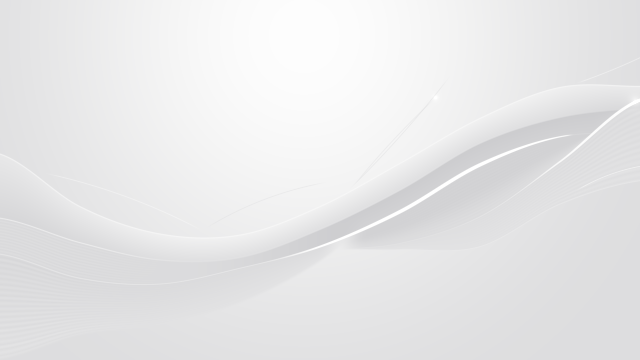
This background is drawn by a Shadertoy shader. Its source:

```glsl
// Pale studio backdrop crossed by silky white ribbons, fine strands and bright edge lines.

float hash(float n) {
    n = fract(n * 0.1031);
    n *= n + 33.33;
    return fract(n * (n + n));
}

// Smooth wave through nine evenly spaced heights: returns height and slope.
vec2 wave(float x, float k[9]) {
    float s = clamp(x * 4.5, 0.0, 7.999);
    int i = int(s);
    float t = s - float(i);
    float a = k[max(i - 1, 0)], b = k[i], c = k[i + 1], d = k[min(i + 2, 8)];
    float q1 = 0.5 * (c - a), q2 = a - 2.5 * b + 2.0 * c - 0.5 * d, q3 = 0.5 * (d - a) + 1.5 * (b - c);
    return vec2(b + t * (q1 + t * (q2 + t * q3)), 4.5 * (q1 + t * (2.0 * q2 + t * 3.0 * q3)));
}

// Signed distance above a wave.
float above(vec2 p, vec2 w) {
    return (p.y - w.x) / sqrt(1.0 + w.y * w.y);
}

float edge(float d, float soft) {
    return smoothstep(-soft, soft, d);
}

// Coverage of a line with the given half width.
float stroke(float d, float halfWidth) {
    float px = 0.7 / iResolution.y;
    return smoothstep(halfWidth + px, halfWidth - px, abs(d)) * min(1.0, halfWidth / px);
}

// Thin bowed strand from a to b, fading at both ends.
float strand(vec2 p, vec2 a, vec2 b, float bow) {
    vec2 u = b - a, r = p - a;
    float t = dot(r, u) / dot(u, u);
    float d = (u.x * r.y - u.y * r.x) / length(u) - bow * 4.0 * t * (1.0 - t);
    return stroke(d, 0.0012) * smoothstep(0.0, 0.12, t) * smoothstep(1.0, 0.85, t);
}

// Parallel threads across a sheet, each with its own strength.
float threads(float t, float count, float gap) {
    float s = t * count;
    float visible = smoothstep(1.5, 4.0, gap * iResolution.y / count);
    return cos(6.2832 * s) * (0.5 + 0.5 * hash(floor(s + 0.5) + 7.0)) * visible;
}

void mainImage(out vec4 fragColor, in vec2 fragCoord) {
    vec2 p = fragCoord / iResolution.y;
    p.x = fragCoord.x / iResolution.x * 1.7778;
    float x = p.x, px = 1.0 / iResolution.y;

    // Ribbon outlines, from top to bottom
    vec2 crest = wave(x, float[9](.572, .426, .350, .347, .426, .546, .671, .757, .760));
    vec2 fold = wave(x, float[9](.394, .326, .278, .285, .363, .472, .602, .674, .699));
    vec2 blade = wave(x, float[9](.294, .227, .211, .255, .315, .412, .542, .620, .630));
    vec2 sweep = wave(x, float[9](.18, .18, .18, .24, .300, .324, .398, .551, .722));
    vec2 hem = wave(x, float[9](.18, .18, .18, .24, .300, .306, .315, .433, .498));
    vec2 skirt = wave(x, float[9](.005, .072, .100, .160, .275, .450, .6, .7, .8));
    float dCrest = above(p, crest), dFold = above(p, fold), dBlade = above(p, blade);
    float dSweep = above(p, sweep), dHem = above(p, hem), dSkirt = above(p, skirt);
    float right = smoothstep(0.93, 1.02, x);

    // Backdrop with a glow near the top
    float glow = length((p - vec2(0.845, 0.9)) * vec2(1.0, 0.95));
    float v = mix(0.993, 0.868, smoothstep(0.0, 1.1, glow));

    // Threaded sheet at lower left
    float gap = max(blade.x - skirt.x, 0.001);
    float t = clamp((p.y - skirt.x) / gap, 0.0, 1.0);
    float cover = edge(dSkirt, 0.006) * edge(-dBlade, px) * (1.0 - smoothstep(0.88, 0.98, x));
    v = mix(v, mix(0.885, 0.85, t) + 0.014 * threads(t, 19.0, gap), cover * 0.85);

    // Translucent sheet at lower right
    gap = max(sweep.x - hem.x, 0.001);
    t = clamp((p.y - hem.x) / gap, 0.0, 1.0);
    cover = edge(dHem, 0.003) * edge(-dSweep, px) * right;
    v = mix(v, mix(0.885, 0.862, t) + 0.012 * threads(t, 13.0, gap), cover * 0.8);

    // Shaded lens under the blade
    gap = max(blade.x - sweep.x, 0.001);
    t = clamp((p.y - sweep.x) / gap, 0.0, 1.0);
    cover = edge(dSweep, px) * edge(-dBlade, px) * right;
    v = mix(v, mix(0.865, 0.825, smoothstep(0.0, 0.6, t)) + 0.006 * threads(t, 16.0, gap), cover);

    // Dark inner band
    float floorLine = max(blade.x, sweep.x);
    gap = max(fold.x - floorLine, 0.001);
    t = clamp((p.y - floorLine) / gap, 0.0, 1.0);
    float tone = mix(0.86, 0.80, smoothstep(0.5, 1.05, x)) + 0.025 * (1.0 - t) * right;
    tone += 0.014 * threads(t, 12.0, gap) * (1.0 - smoothstep(0.3, 0.8, x));
    cover = edge(min(dBlade, dSweep), px) * edge(-dFold, 0.004);
    v = mix(v, tone, cover);

    // Bright upper ribbon
    t = clamp((p.y - fold.x) / max(crest.x - fold.x, 0.001), 0.0, 1.0);
    tone = mix(0.875, 0.945, t) - 0.035 * (1.0 - smoothstep(0.0, 0.6, x)) - 0.03 * smoothstep(1.45, 1.8, x);
    cover = edge(dFold, 0.004) * edge(-dCrest, px);
    v = mix(v, tone, cover);

    // Edge highlights
    v = mix(v, 0.98, 0.75 * stroke(dCrest, 0.0016));
    v = mix(v, 0.97, 0.8 * stroke(dFold, 0.0014) * (1.0 - smoothstep(0.2, 0.6, x)));
    v = mix(v, 0.95, 0.6 * stroke(dBlade, 0.0012) * (1.0 - smoothstep(0.7, 0.9, x)));
    float taper = smoothstep(0.72, 1.15, x) * (1.0 - smoothstep(1.3, 1.6, x));
    v = mix(v, 1.0, stroke(dBlade, 0.0015 + 0.0035 * taper) * smoothstep(0.7, 0.9, x) * smoothstep(1.595, 1.57, x));
    v = mix(v, 0.99, stroke(dSweep, 0.001 + 0.003 * smoothstep(1.4, 1.75, x)) * smoothstep(1.2, 1.65, x));
    v = mix(v, 0.94, 0.6 * stroke(dHem, 0.0012) * right);

    // Loose strands and glints
    v = mix(v, 0.87, 0.7 * strand(p, vec2(0.567, 0.363), vec2(0.914, 0.495), 0.018));
    v = mix(v, 0.86, 0.7 * strand(p, vec2(0.968, 0.472), vec2(1.255, 0.795), -0.008));
    v = mix(v, 0.87, 0.7 * strand(p, vec2(0.984, 0.486), vec2(1.212, 0.73), 0.006));
    v = mix(v, 1.0, 0.6 * strand(p, vec2(0.12, 0.52), vec2(0.57, 0.355), 0.017));
    v = mix(v, 0.98, 0.8 * strand(p, vec2(1.6, 0.768), vec2(1.82, 0.86), -0.004));
    v = mix(v, 0.98, strand(p, vec2(1.6, 0.47), vec2(1.84, 0.546), 0.015));
    v += 0.1 * exp(-length(p - vec2(1.21, 0.729)) * 220.0) + 0.12 * exp(-length(p - vec2(1.765, 0.72)) * 90.0);

    // Cool tint in the shadows
    fragColor = vec4(min(v + vec3(0.0, 0.0, 0.06) * (0.96 - min(v, 0.96)), 1.0), 1.0);
}
```
